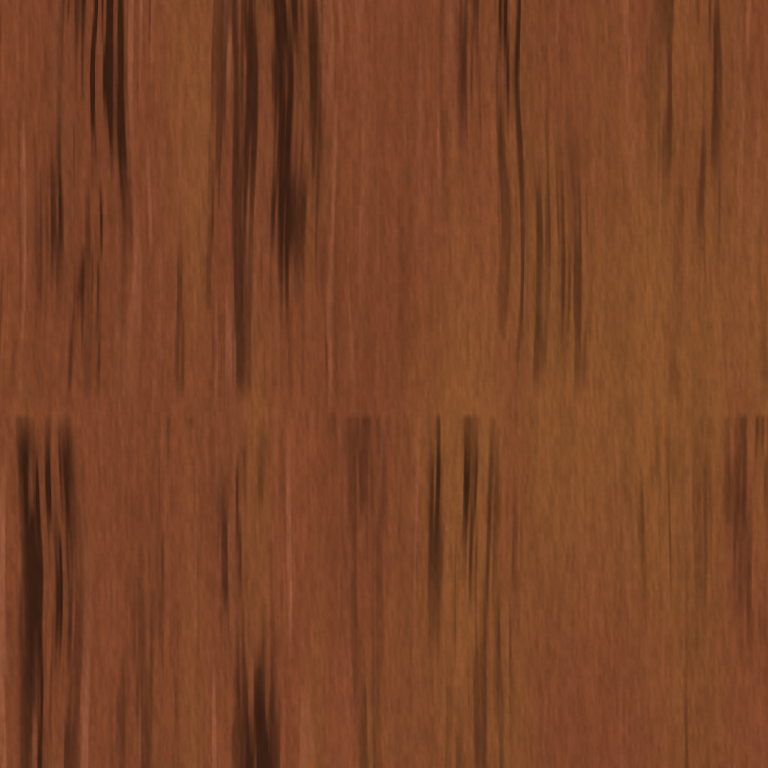
This texture is drawn by a WebGL 1 fragment shader. Its source:

```glsl
precision highp float;
// Stained wood veneer: two soft-jointed rows of vertical grain, each with four
// clusters of dark streaks. Stretched value noise makes the streaks and fibres,
// while spaced bell curves with ragged ends decide where the streaks gather.
uniform vec2 u_resolution;

const vec3 ORANGE_WOOD = vec3(0.520, 0.315, 0.168);
const vec3 RED_WOOD    = vec3(0.488, 0.266, 0.163);
const vec3 DARK_GRAIN  = vec3(0.190, 0.100, 0.060);
const vec3 PALE_GRAIN  = vec3(0.630, 0.385, 0.275);

const float SEAM_Y          = 0.464;  // height of the joint between rows
const float CLUSTER_SPACING = 0.265;  // four clusters across
const float UPPER_START     = 0.108;  // first cluster centre in each row
const float LOWER_START     = 0.065;
const float UPPER_WIDTH     = 0.058;
const float LOWER_WIDTH     = 0.043;
const float BEND            = 0.010;  // sideways wander of the grain
const float RAGGEDNESS      = 0.300;  // spread of the streak ends
const float FAINT_STREAKS   = 0.480;
const float FIBRE_CONTRAST  = 0.200;

float hash(vec2 cell) {
  vec3 q = fract(cell.xyx * 0.1031);
  q += dot(q, q.yzx + 33.33);
  return fract((q.x + q.y) * q.z);
}

float noise(vec2 p) {
  vec2 cell = floor(p);
  vec2 f = fract(p);
  f = f * f * (3.0 - 2.0 * f);
  float low = mix(hash(cell), hash(cell + vec2(1.0, 0.0)), f.x);
  float high = mix(hash(cell + vec2(0.0, 1.0)), hash(cell + 1.0), f.x);
  return mix(low, high, f.y);
}

// Long wavering lines: coarse streaks split by finer ones
float streakNoise(vec2 p) {
  return 0.36 * noise(p * vec2(62.0, 3.6))
       + 0.38 * noise(p * vec2(135.0, 4.5) + 31.0)
       + 0.26 * noise(p * vec2(270.0, 11.0) + 57.0);
}

// x: density of dark streaks, y: strength of the pale rims beside them
vec2 clusters(vec2 p, float upper) {
  float ragged = RAGGEDNESS * (0.6 * noise(vec2(p.x * 52.0, 7.0 + 20.0 * upper))
                             + 0.4 * noise(vec2(p.x * 140.0, 3.0 + 20.0 * upper)) - 0.5);
  float width = mix(LOWER_WIDTH, UPPER_WIDTH, upper);
  float start = mix(LOWER_START, UPPER_START, upper);
  vec2 total = vec2(0.0);
  for (int i = 0; i < 4; i++) {
    float k = float(i);
    float shortened = step(1.5, k);
    float strength = 0.8 + 0.28 * cos(1.57 * (k - 0.4));
    float d = (p.x - start - k * CLUSTER_SPACING) / width;

    // Upper streaks hang from the top edge; lower ones hang from the joint
    float upperEnd = mix(0.46, 0.66, shortened);
    float lowerEnd = mix(-0.30, 0.17, shortened);
    float reach = smoothstep(0.0, 0.20, p.y + ragged - mix(lowerEnd, upperEnd, upper));
    float rim = abs(d) - 1.25;
    total += strength * reach * vec2(exp(-d * d * d * d), exp(-7.0 * rim * rim));
  }
  float lowerTop = 1.0 - smoothstep(SEAM_Y - 0.10, SEAM_Y - 0.01, p.y - 0.4 * ragged);
  return total * mix(lowerTop, 1.0, upper);
}

// Streaks fade out above the joint and begin abruptly below it
float seamFade(float y, float upper) {
  float above = smoothstep(SEAM_Y, SEAM_Y + 0.055, y);
  float below = 1.0 - smoothstep(SEAM_Y - 0.012, SEAM_Y, y);
  return mix(below, above, upper);
}

void main() {
  vec2 uv = gl_FragCoord.xy / u_resolution;
  float upper = step(SEAM_Y, uv.y);
  float fade = seamFade(uv.y, upper);

  // Bent grain coordinates, different in each row
  vec2 grain = uv;
  grain.x += BEND * (noise(uv * vec2(11.0, 4.5) + 13.0 * upper) - 0.5);
  float lines = streakNoise(grain + vec2(3.7, 9.1) * upper);
  vec2 cluster = clusters(grain, upper) * fade;

  // Broad stain, most orange right of the centre
  float stain = 0.50 * noise(uv * vec2(8.0, 1.7) + 4.0)
              + 0.30 * noise(uv * vec2(27.0, 2.6))
              + 0.55 * abs(uv.x - 0.66);
  float redness = smoothstep(0.26, 0.72, stain + 0.12 * cluster.y);
  vec3 color = mix(ORANGE_WOOD, RED_WOOD, redness);

  // Soft shading and thin pale lines
  color *= 0.95 + 0.08 * noise(uv * vec2(44.0, 2.0) + 50.0);
  float paleLine = smoothstep(0.52, 0.80, noise(grain * vec2(140.0, 4.0) + 70.0 + upper));
  color = mix(color, PALE_GRAIN, paleLine * (0.10 * redness + 0.45 * cluster.y));

  // Faint scattered streaks, then the dark clusters
  float patches = smoothstep(0.36, 0.80, noise(uv * vec2(17.0, 3.2) + 23.0 + 8.0 * upper));
  float faint = FAINT_STREAKS * patches * fade * smoothstep(0.45, 0.74, lines);
  float density = 0.35 + 0.65 * noise(grain * vec2(30.0, 4.0) + 90.0 + 5.0 * upper);
  float dark = cluster.x * density * (0.10 + smoothstep(0.40, 0.70, lines));
  color = mix(color, DARK_GRAIN, clamp(faint + dark, 0.0, 0.88));

  // Fine fibres and slightly slanted pores
  float fibres = noise(uv * vec2(256.0, 26.0)) - 0.5;
  float pores = noise(vec2(uv.x * 300.0 + uv.y * 24.0, uv.y * 80.0)) - 0.5;
  float specks = noise(uv * vec2(420.0, 260.0) + 11.0) - 0.5;
  color *= 1.0 + FIBRE_CONTRAST * (0.5 * fibres + 0.5 * pores + 0.25 * specks);

  gl_FragColor = vec4(color, 1.0);
}
```
